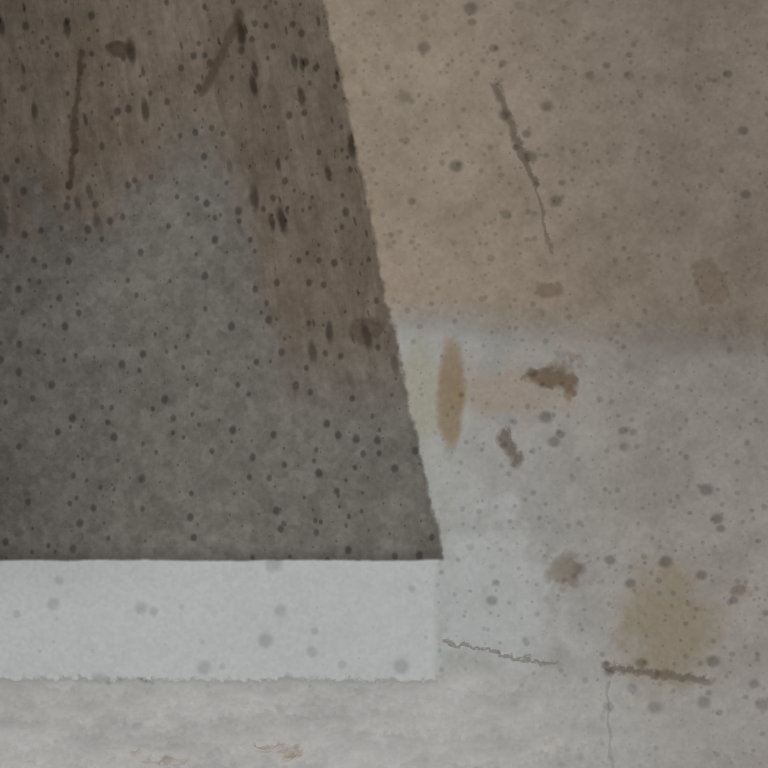
Reproduce this texture procedurally as a three.js fragment shader.

```glsl
// Weathered plaster wall: a dark rough panel with a slanted edge, a pale painted
// band below it, and stained plaster on the right. Soft masks place the areas;
// layered cellular noise gives mottling, chisel streaks, pits and ragged edges.
varying vec2 vUv;

vec3 hash3(vec2 p) {
  vec3 q = vec3(dot(p, vec2(127.1, 311.7)), dot(p, vec2(269.5, 183.3)), dot(p, vec2(419.2, 371.9)));
  return fract(sin(q) * 43758.55);
}

// x: smooth value around zero, y: scattered round pits
vec2 cells(vec2 p) {
  vec2 id = floor(p), f = fract(p);
  float sum = 0.0, weight = 0.0, pit = 0.0;
  for (int j = -1; j <= 1; j++)
    for (int i = -1; i <= 1; i++) {
      vec2 o = vec2(float(i), float(j));
      vec3 h = hash3(id + o);
      float d = length(o + h.xy - f);
      float w = exp(-7.0 * d * d);
      sum += w * h.z;
      weight += w;
      float r = 0.03 + 0.5 * pow(h.z, 5.0);
      pit = max(pit, h.z * h.z * (1.0 - smoothstep(r * 0.3, r, d)));
    }
  return vec2(sum / weight - 0.5, pit);
}

float mottle(vec2 p) {
  float v = 0.0, a = 1.0;
  for (int i = 0; i < 4; i++) {
    v += a * cells(p).x;
    p = mat2(1.6, 1.2, -1.2, 1.6) * p + 7.3;
    a *= 0.6;
  }
  return v;
}

float stroke(vec2 p, vec2 a, vec2 b, float w) {
  vec2 d = b - a;
  float t = clamp(dot(p - a, d) / dot(d, d), 0.0, 1.0);
  return 1.0 - smoothstep(w * 0.2, w, length(p - a - d * t));
}

float stain(vec2 p, vec2 c, vec2 r, float rough) {
  return smoothstep(0.0, 0.7, 1.2 - length((p - c) / r) + rough);
}

void main() {
  vec2 p = vUv;
  float broad = mottle(p * 5.0);
  float medium = mottle(p * 19.0 + 3.0);
  float fine = mottle(p * 75.0 + 9.0);
  float grain = cells(p * 210.0).x;
  vec2 rag = p + 0.006 * vec2(medium, fine) + 0.003 * vec2(fine, grain);

  // Right wall: warm above, cool and patchy below
  vec3 warm = mix(vec3(0.545, 0.497, 0.44), vec3(0.465, 0.427, 0.385), smoothstep(0.45, 1.05, p.x + 0.25 * (p.y - 0.7)));
  vec3 cool = mix(vec3(0.61, 0.612, 0.6), vec3(0.53, 0.51, 0.485), smoothstep(0.55, 0.92, p.x + 0.3 * (p.y - 0.3)));
  float joint = 0.585 - 0.08 * (p.x - 0.5);
  vec3 wall = mix(cool, warm, smoothstep(-0.035, 0.03, p.y - joint + 0.025 * broad));
  wall *= 1.0 - 0.05 * exp(-pow((rag.y - joint) / 0.018, 2.0));
  wall += 0.035 * broad + 0.03 * medium + 0.022 * fine;

  // Patches and stains
  wall = mix(wall, vec3(0.57, 0.56, 0.49), 0.7 * stain(p, vec2(0.546, 0.49), vec2(0.026, 0.085), 0.4 * medium));
  wall = mix(wall, vec3(0.55, 0.49, 0.43), 0.6 * stain(p, vec2(0.67, 0.485), vec2(0.075, 0.05), 0.6 * medium));
  wall = mix(wall, vec3(0.48, 0.41, 0.32), 0.75 * stain(p, vec2(0.588, 0.48), vec2(0.017, 0.075), 0.5 * medium));
  wall = mix(wall, vec3(0.5, 0.46, 0.39), 0.75 * stain(p, vec2(0.866, 0.185), vec2(0.062, 0.085), 0.7 * medium));
  wall = mix(wall, vec3(0.64, 0.65, 0.65), 0.6 * stain(p, vec2(0.64, 0.22), vec2(0.085, 0.13), 0.8 * medium));
  float brown = stain(p, vec2(0.715, 0.51), vec2(0.032, 0.022), 1.4 * medium)
    + 0.6 * stain(p, vec2(0.75, 0.257), vec2(0.03, 0.024), 1.5 * medium)
    + 0.5 * stain(p, vec2(0.93, 0.63), vec2(0.02, 0.025), 1.6 * medium)
    + 0.6 * stain(p, vec2(0.712, 0.623), vec2(0.018, 0.01), 1.6 * medium)
    + 0.6 * stain(p, vec2(0.96, 0.232), vec2(0.014, 0.01), medium);
  wall = mix(wall, vec3(0.33, 0.27, 0.21), 0.65 * min(brown, 1.0));
  float cracks = stroke(rag, vec2(0.645, 0.89), vec2(0.697, 0.762), 0.008)
    + 0.7 * stroke(rag, vec2(0.697, 0.762), vec2(0.718, 0.67), 0.004)
    + stroke(rag, vec2(0.655, 0.432), vec2(0.671, 0.4), 0.012)
    + 0.9 * stroke(rag, vec2(0.79, 0.132), vec2(0.923, 0.114), 0.009)
    + 0.5 * stroke(rag, vec2(0.793, 0.11), vec2(0.797, 0.0), 0.003)
    + 0.6 * stroke(rag, vec2(0.58, 0.165), vec2(0.72, 0.135), 0.004);
  wall = mix(wall, vec3(0.34, 0.3, 0.26), 0.65 * min(cracks, 1.0));
  float specks = cells(p * vec2(38.0, 44.0) + 0.03 * medium).y * smoothstep(-0.2, 0.5, broad + 0.3);
  wall *= 1.0 - 0.24 * specks - 0.12 * cells(p * 90.0).y;

  // Pale plaster along the foot, with rusty horizontal scuffs
  float scuff = mottle(rag * vec2(13.0, 42.0) + 5.0);
  vec3 foot = vec3(0.64, 0.635, 0.625) + 0.055 * scuff + 0.025 * fine;
  foot = mix(foot, vec3(0.48, 0.4, 0.33), 0.55 * smoothstep(0.45, 0.95, scuff + 0.35 * broad) * smoothstep(0.12, 0.04, p.y));
  float footMask = smoothstep(0.135, 0.09, p.y + 0.03 * medium) * (1.0 - 0.75 * smoothstep(0.52, 0.9, p.x));
  vec3 color = mix(wall, foot, footMask);

  // Smooth painted band
  vec3 paint = vec3(0.667, 0.675, 0.672) + 0.015 * broad + 0.01 * fine - 0.035 * smoothstep(0.3, 0.0, p.x) * smoothstep(0.2, 0.27, p.y);
  paint *= 1.0 - 0.13 * cells(p * 30.0 + 2.0).y;
  float band = smoothstep(0.112, 0.118, rag.y) * smoothstep(0.575, 0.562, rag.x) * step(p.y, 0.29);
  color = mix(color, paint, band);
  color *= 1.0 - 0.07 * smoothstep(0.006, 0.0, abs(rag.y - 0.114)) * step(p.x, 0.57);

  // Dark panel: brown chiselled surface around grey pitted stucco
  float edge = 0.423 + 0.21 * (1.0 - p.y);
  vec2 slant = vec2(p.x + 0.16 * p.y + 0.004 * medium, p.y);
  float streak = mottle(slant * vec2(85.0, 17.0));
  float top = smoothstep(-0.07, 0.07, p.y - 0.72 - 0.12 * exp(-pow((p.x - 0.25) / 0.07, 2.0)) + 0.07 * medium);
  float wedge = smoothstep(-0.025, 0.025, p.x - 0.3 - 0.22 * (0.8 - p.y) + 0.02 * medium) * smoothstep(0.42, 0.62, p.y);
  float chisel = max(top, wedge);
  vec3 panel = mix(vec3(0.402, 0.388, 0.366), vec3(0.392, 0.352, 0.31), chisel);
  panel *= 0.8 + 0.2 * smoothstep(-0.05, 0.22, p.x);
  panel += 0.025 * broad + 0.022 * medium + 0.045 * fine * (1.0 - 0.5 * chisel) + 0.04 * streak * (0.3 + 0.7 * chisel);
  panel *= 1.0 - 0.3 * cells(p * vec2(75.0, 60.0)).y - 0.4 * chisel * cells(slant * vec2(58.0, 21.0)).y;
  float gouges = stroke(rag, vec2(0.102, 0.93), vec2(0.092, 0.76), 0.006)
    + 0.7 * stroke(rag, vec2(0.31, 0.98), vec2(0.265, 0.88), 0.009)
    + stain(p, vec2(0.157, 0.938), vec2(0.018, 0.012), 1.5 * medium)
    + 0.6 * stain(p, vec2(0.475, 0.565), vec2(0.018, 0.012), 1.5 * medium);
  panel = mix(panel, vec3(0.22, 0.175, 0.14), 0.6 * min(gouges, 1.0));
  float panelMask = smoothstep(0.004, -0.004, rag.x - edge) * smoothstep(0.268, 0.273, p.y + 0.002 * medium);
  panel *= 1.0 - 0.14 * smoothstep(0.02, 0.0, p.y - 0.27);
  color = mix(color, panel, panelMask);

  gl_FragColor = vec4(color + 0.025 * grain, 1.0);
}
```
